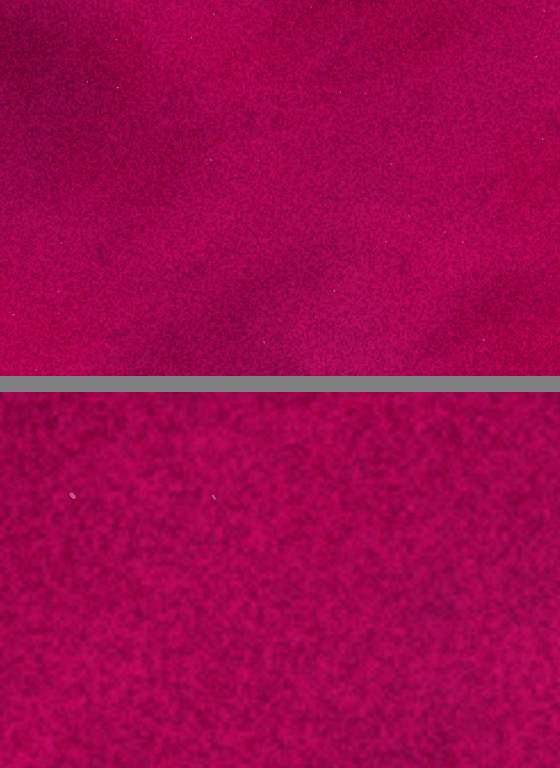
Top, the full canvas; bottom, a detail of the centre.
Write a WebGL 2 fragment shader that draws this texture.

```glsl
#version 300 es
precision highp float;
// Dyed magenta suede: warped, diagonally stretched fractal noise makes the
// cloudy dye, two fine noise layers make the nap, and hashed cells scatter
// smudges, pale lint and faint curved scuffs over it.

uniform vec2 u_resolution;
out vec4 fragColor;

const vec3 DYE = vec3(0.627, 0.016, 0.297);         // mean colour
const vec3 TONE_STEP = vec3(0.054, 0.004, 0.027);   // dark to light dye
const vec3 SHEEN_STEP = vec3(0.002, 0.011, 0.021);  // cool bloom on the nap
const vec3 SMUDGE_COLOR = vec3(0.34, 0.03, 0.24);
const vec3 LINT_COLOR = vec3(0.86, 0.55, 0.70);
const vec3 SCUFF_COLOR = vec3(0.58, 0.14, 0.40);
const float CLOUD_SCALE = 2.3;      // clouds per canvas height
const float CLOUD_ANGLE = 0.6;      // stretch direction, radians
const float CLOUD_STRENGTH = 5.6;
const float NAP_SCALE = 165.0;      // grains per canvas height
const float NAP_STRENGTH = 3.0;
const float LINT_CELLS = 15.0;
const float LINT_SHARE = 0.08;
const float SMUDGE_CELLS = 5.0;
const float SMUDGE_SHARE = 0.3;
const int SCUFF_COUNT = 3;

// Integer hash: lattice cell and seed to [0, 1)
float hash(vec2 cell, uint seed) {
    uvec2 q = uvec2(ivec2(cell));
    uint h = q.x * 1664525u + q.y * 22695477u + seed * 747796u;
    h = (h ^ (h >> 16)) * 73244475u;
    h = (h ^ (h >> 15)) * 73244475u;
    h ^= h >> 16;
    return float(h >> 8) / 16777216.0;
}

vec2 hash2(vec2 cell, uint seed) {
    return vec2(hash(cell, seed), hash(cell, seed + 1u));
}

mat2 rotation(float a) {
    return mat2(cos(a), sin(a), -sin(a), cos(a));
}

// Value noise centred on zero
float noise(vec2 p, uint seed) {
    vec2 i = floor(p), f = fract(p);
    f = f * f * (3.0 - 2.0 * f);
    float low = mix(hash(i, seed), hash(i + vec2(1, 0), seed), f.x);
    float high = mix(hash(i + vec2(0, 1), seed), hash(i + 1.0, seed), f.x);
    return mix(low, high, f.y) - 0.5;
}

float fbm(vec2 p, uint seed) {
    float sum = 0.0, gain = 0.5;
    mat2 turn = rotation(0.9) * 2.03;
    for (int i = 0; i < 5; i++) {
        sum += gain * noise(p, seed + uint(i));
        p = turn * p + 7.3;
        gain *= 0.5;
    }
    return sum;
}

// Cloudy dye, stretched along the diagonal
float clouds(vec2 p) {
    vec2 q = rotation(-CLOUD_ANGLE) * p * CLOUD_SCALE * vec2(0.75, 1.2);
    vec2 warp = vec2(fbm(q + 3.1, 11u), fbm(q + 9.7, 23u));
    return fbm(q + 1.2 * warp, 37u);
}

// Short tilted fleck at a random spot of each chosen cell
float flecks(vec2 p, float cells, float share, vec2 size, float soft, uint seed) {
    vec2 cell = floor(p * cells);
    vec2 center = (cell + 0.25 + 0.5 * hash2(cell, seed)) / cells;
    vec2 d = rotation(6.283 * hash(cell, seed + 2u)) * (p - center);
    d.x -= clamp(d.x, -size.x, size.x);
    float radius = size.y * mix(0.5, 1.0, hash(cell, seed + 3u));
    float chosen = step(hash(cell, seed + 4u), share);
    return chosen * (1.0 - smoothstep(radius - soft, radius + soft, length(d)));
}

// Worn partial rings near the lower left
float scuffs(vec2 p) {
    float mark = 0.0;
    for (int i = 0; i < SCUFF_COUNT; i++) {
        vec2 id = vec2(i, 5);
        vec2 d = p - vec2(0.06, 0.07) - hash2(id, 61u) * vec2(0.3, 0.08);
        float radius = mix(0.05, 0.09, hash(id, 63u));
        float line = 1.0 - smoothstep(0.001, 0.006, abs(length(d) - radius));
        float arc = smoothstep(0.1, 0.9, dot(normalize(d + 1e-5), vec2(0.45, -0.89)));
        mark = max(mark, line * arc);
    }
    return mark * smoothstep(-0.15, 0.25, noise(p * 60.0, 67u));
}

void main() {
    vec2 uv = gl_FragCoord.xy / u_resolution;
    vec2 p = gl_FragCoord.xy / u_resolution.y;
    float pixel = 1.0 / u_resolution.y;

    // Broad light: brighter toward the lower right, dimmer at the top
    float light = 0.55 * (uv.x - 0.5) - 0.9 * (uv.y - 0.5);
    light -= 0.9 * dot(uv - 0.5, uv - 0.5) - 0.15;

    // Dye and nap
    float nap = noise(p * NAP_SCALE, 41u) + 0.7 * noise(p * NAP_SCALE * 1.9, 43u);
    float tone = light + CLOUD_STRENGTH * clouds(p) + NAP_STRENGTH * nap;
    float sheen = 5.0 * fbm(p * 2.1 + 4.0, 47u) + 0.6 * (uv.x - 0.5);
    sheen += 2.2 * noise(p * NAP_SCALE * 1.3, 53u);
    vec3 color = DYE + TONE_STEP * tone + SHEEN_STEP * sheen;

    // Marks on the surface
    vec2 wobble = 0.02 * vec2(fbm(p * 25.0, 71u), fbm(p * 25.0, 79u));
    float smudge = flecks(p + wobble, SMUDGE_CELLS, SMUDGE_SHARE, vec2(0.02, 0.012), 0.014, 83u);
    color = mix(color, SMUDGE_COLOR, 0.28 * smudge);
    color = mix(color, SCUFF_COLOR, 0.4 * scuffs(p));
    float lint = flecks(p, LINT_CELLS, LINT_SHARE, vec2(0.0015, 0.0018), 0.6 * pixel, 97u);
    color = mix(color, LINT_COLOR, 0.6 * lint);

    fragColor = vec4(clamp(color, 0.0, 1.0), 1.0);
}
```
